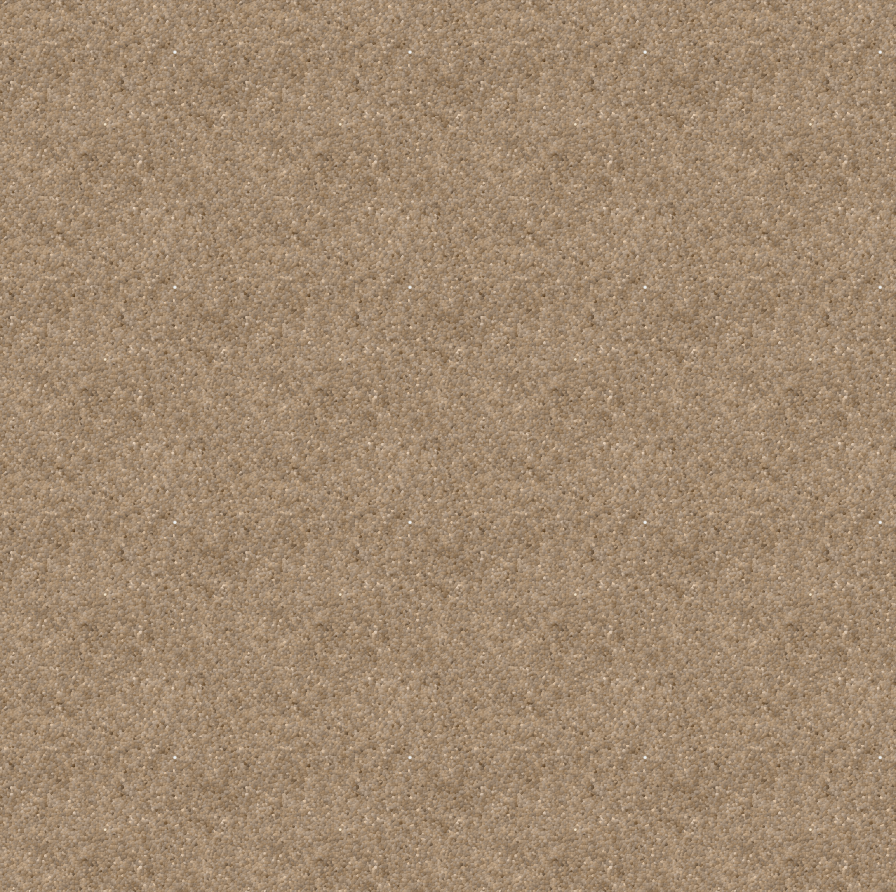
Write a WebGL 2 fragment shader that draws this texture.

```glsl
#version 300 es
precision highp float;
// Fine tan sand: a jittered cell pattern of tiny grains, each with its own
// tone and warmth, lit from one side, over soft mottling. The patch repeats
// like laid tiles, with two pale specks in each; pixels are supersampled.

#define TILE 0.2624        // patch size in canvas widths
#define GRAINS 100.0       // grains along a patch side
#define JITTER 1.0         // irregularity of grain places
#define TONE 0.077         // light and dark range of grains
#define WARMTH 0.8         // hue range of grains
#define GAP 0.06           // shading towards grain rims
#define RELIEF 0.10        // light on one side of each grain
#define CLUMP 0.042        // strength of small clumps
#define MOTTLE 0.019       // strength of broad patches
#define DARK_SHARE 0.04    // share of dark pits
#define GLINT_SHARE 0.035  // share of bright grains
#define SAMPLES 3          // samples along a pixel side

uniform vec2 u_resolution;
out vec4 outColor;

const vec3 SAND = vec3(0.635, 0.542, 0.442);
const vec2 LIGHT = vec2(-0.6, 0.8);

vec3 hash3(vec2 p) {
    vec3 q = fract((p.xyx + 7.3) * vec3(0.1031, 0.1030, 0.0973));
    q += dot(q, q.yxz + 33.33);
    return fract((q.xxy + q.yzz) * q.zyx);
}

// Smooth noise in -1..1 that wraps after the given number of cells
float wrapNoise(vec2 p, float cells) {
    p *= cells;
    vec2 i = floor(p);
    vec2 f = p - i;
    f = f * f * (3.0 - 2.0 * f);
    float a = hash3(mod(i, cells) + cells).x;
    float b = hash3(mod(i + vec2(1, 0), cells) + cells).x;
    float c = hash3(mod(i + vec2(0, 1), cells) + cells).x;
    float d = hash3(mod(i + vec2(1, 1), cells) + cells).x;
    return mix(mix(a, b, f.x), mix(c, d, f.x), f.y) * 2.0 - 1.0;
}

// Nearest grain: xy = wrapped cell, zw = offset from its centre
vec4 nearestGrain(vec2 p) {
    vec2 base = floor(p);
    vec4 best = vec4(0.0, 0.0, 9.0, 9.0);
    for (int y = -1; y <= 1; y++) {
        for (int x = -1; x <= 1; x++) {
            vec2 cell = base + vec2(x, y);
            vec2 id = mod(cell, GRAINS);
            vec2 centre = cell + 0.5 + JITTER * (hash3(id).xy - 0.5);
            vec2 away = p - centre;
            if (dot(away, away) < dot(best.zw, best.zw)) best = vec4(id, away);
        }
    }
    return best;
}

vec3 sand(vec2 tile) {
    // Grain tone, rim shading, side light, pits and glints
    vec4 grain = nearestGrain(tile * GRAINS);
    vec3 rnd = hash3(grain.xy + 131.0);
    float tone = TONE * (2.0 * rnd.x - 1.0) + GAP * (0.4 - length(grain.zw));
    tone += RELIEF * dot(grain.zw, LIGHT);
    tone -= 0.12 * step(rnd.z, DARK_SHARE);
    tone += 0.14 * step(1.0 - GLINT_SHARE, rnd.z);

    // Clumps and broad patches
    tone += CLUMP * wrapNoise(tile, 37.0) + MOTTLE * wrapNoise(tile, 9.0);

    float warm = WARMTH * (2.0 * rnd.y - 1.0);
    vec3 color = SAND + tone + warm * vec3(0.022, 0.0, -0.03);

    // Pale specks, one cool and one cream
    for (int i = 0; i < 2; i++) {
        float k = float(i);
        vec2 place = mix(vec2(0.744, 0.572), vec2(0.447, 0.265), k);
        float d = length(fract(tile) - place);
        float cover = 1.0 - smoothstep(0.004, 0.010 - 0.003 * k, d);
        color = mix(color, mix(vec3(0.93, 0.94, 0.94), vec3(0.95, 0.90, 0.80), k), cover);
    }
    return color;
}

void main() {
    vec3 sum = vec3(0.0);
    for (int y = 0; y < SAMPLES; y++) {
        for (int x = 0; x < SAMPLES; x++) {
            vec2 offset = (vec2(x, y) + 0.5) / float(SAMPLES) - 0.5;
            sum += sand((gl_FragCoord.xy + offset) / (u_resolution.x * TILE));
        }
    }
    outColor = vec4(clamp(sum / float(SAMPLES * SAMPLES), 0.0, 1.0), 1.0);
}
```
